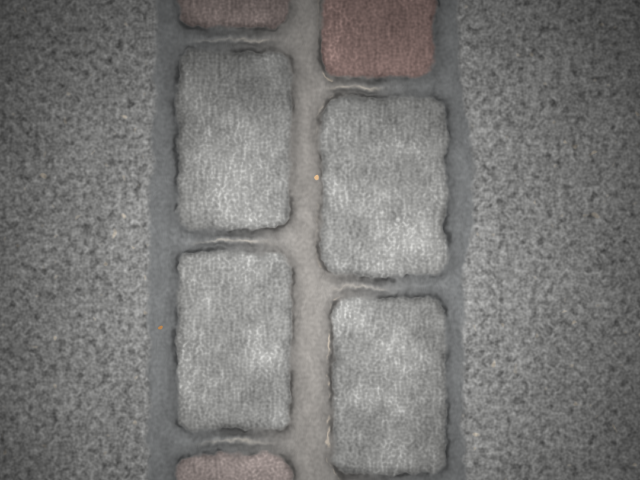
Give the GLSL for this texture, as a Shadertoy shader.

```glsl
vec2 hashGradient(vec2 cell) {
    vec3 q = fract(cell.xyx * vec3(0.1031, 0.1030, 0.0973));
    q += dot(q, q.yzx + 33.33);
    return fract((q.xx + q.yz) * q.zy) * 2.0 - 1.0;
}

float gradientNoise(vec2 p) {
    vec2 i = floor(p), f = fract(p);
    vec2 u = f * f * f * (f * (f * 6.0 - 15.0) + 10.0);
    float a = dot(hashGradient(i), f);
    float b = dot(hashGradient(i + vec2(1, 0)), f - vec2(1, 0));
    float c = dot(hashGradient(i + vec2(0, 1)), f - vec2(0, 1));
    float d = dot(hashGradient(i + vec2(1, 1)), f - vec2(1, 1));
    return mix(mix(a, b, u.x), mix(c, d, u.x), u.y);
}

float fbm(vec2 p) {
    float sum = 0.0, weight = 1.0;
    for (int i = 0; i < 4; i++) {
        sum += weight * gradientNoise(p);
        p = mat2(1.6, 1.2, -1.2, 1.6) * p + 7.3;
        weight *= 0.6;
    }
    return sum;
}

float roundedBox(vec2 p, vec2 halfSize, float radius) {
    vec2 q = abs(p) - halfSize + radius;
    return length(max(q, 0.0)) + min(max(q.x, q.y), 0.0) - radius;
}

float band(float x, float width) {
    return exp(-x * x / (width * width));
}

float speck(vec2 p, vec2 center, float radius) {
    return 1.0 - smoothstep(radius * 0.5, radius, length(p - center));
}

// Coarse aggregate with crooked pits and sparse pale chips
vec3 asphalt(vec2 p) {
    vec2 bent = p + 0.006 * vec2(gradientNoise(p * 45.0), gradientNoise(p * 45.0 + 20.0));
    float grain = gradientNoise(bent * 75.0) + 0.8 * gradientNoise(p * 150.0 + 9.0);
    float pits = smoothstep(0.0, 0.5, gradientNoise(bent * 58.0 + 31.0));
    float chips = smoothstep(0.35, 0.6, gradientNoise(bent * 48.0 + 73.0));
    float tone = 0.645 + 0.22 * grain - 0.13 * pits + 0.14 * chips + 0.07 * fbm(p * 9.0);
    return tone * mix(vec3(1.0, 1.0, 0.99), vec3(1.05, 1.0, 0.92), chips);
}

// Smeared filler between the stones
vec3 mortar(vec2 p, float middle) {
    vec2 smeared = p + 0.02 * vec2(fbm(p * 11.0), fbm(p * 11.0 + 15.0));
    float tone = 0.545 + 0.08 * middle + 0.07 * fbm(smeared * vec2(38.0, 17.0));
    tone += 0.07 * gradientNoise(p * 120.0);
    return tone * mix(vec3(0.985, 1.0, 1.005), vec3(1.025, 1.0, 0.97), middle);
}

// Worn stone face with vertical scratches, stains and soft glints
vec3 stoneFace(vec2 p, float redness, float light) {
    float scratches = gradientNoise(p * vec2(130.0, 38.0));
    float grain = gradientNoise(p * 150.0 + 17.0);
    float shine = smoothstep(-0.3, 0.6, fbm(p * 7.0 + 3.0));
    float tone = 0.60 + 0.11 * scratches + 0.13 * grain + 0.09 * fbm(p * 13.0);
    tone += light * light * shine * (0.13 + 0.16 * max(scratches + grain, 0.0));
    return tone * mix(vec3(1.0, 1.0, 0.985), vec3(1.13, 0.95, 0.91), redness);
}

void mainImage(out vec4 fragColor, in vec2 fragCoord) {
    vec2 p = fragCoord / iResolution.y;
    vec2 wobble = vec2(fbm(p * 16.0), fbm(p * 16.0 + 40.0));
    vec2 chipped = vec2(gradientNoise(p * 60.0), gradientNoise(p * 60.0 + 12.0));
    vec2 worn = p + 0.011 * wobble + 0.004 * chipped;
    float patches = smoothstep(-0.25, 0.35, fbm(p * 12.0 + 25.0));

    // Two staggered columns of stones and the ridges in their joints
    float stoneDist = 1e3, redness = 0.0, ridge = 0.0, trench = 0.0;
    for (int column = 0; column < 2; column++) {
        for (int row = 0; row < 4; row++) {
            float c = float(column), r = float(row);
            float pitch = mix(0.419, 0.415, c);
            vec2 center = mix(vec2(0.488, 1.127), vec2(0.788 + 0.0115 * r, 1.026), c);
            center.y -= pitch * r;
            float halfWidth = 0.117 + (column == 1 && row == 1 ? 0.013 : 0.0);
            float d = roundedBox(worn - center, vec2(halfWidth, 0.184), 0.038);
            if (d < stoneDist) {
                stoneDist = d;
                redness = row == 0 ? mix(0.55, 1.0, c) : (row == 3 ? 0.45 : 0.0);
            }
            vec2 joint = worn - center + vec2(0.05 * c, 0.5 * pitch);
            float reach = 1.0 - smoothstep(0.03, 0.10 - 0.03 * c, abs(joint.x));
            ridge += reach * band(joint.y + 0.6 * joint.x * joint.x, 0.0035);
            trench += reach * (band(joint.y - 0.012, 0.006) + band(joint.y + 0.009, 0.005));
        }
    }

    vec2 fromLamp = p - vec2(0.66, 0.42);
    float light = exp(-1.5 * dot(fromLamp, fromLamp));

    // Filled strip between the two asphalt fields
    float leftEdge = 0.310 + 0.016 * smoothstep(0.4, 1.0, p.y);
    float rightEdge = 0.966 + 0.030 * band(p.y - 0.62, 0.16) - 0.014 * p.y;
    float stripDist = max(leftEdge - p.x, p.x - rightEdge);
    stripDist += 0.011 * wobble.x + 0.006 * chipped.y;
    float middle = band(p.x - 0.645, 0.16);
    vec3 filler = mortar(p, middle);
    filler *= 1.0 - 0.15 * band(stoneDist - 0.006, 0.016);
    filler *= 1.0 - 0.36 * patches * band(stoneDist - 0.004, 0.005);
    filler *= 1.0 - 0.27 * min(trench, 1.0) * mix(0.5, 1.0, patches);
    filler += vec3(0.20, 0.18, 0.15) * min(ridge, 1.0) * mix(0.35, 1.0, patches);

    // Pale broken lip along the inner side of the right column
    float lip = band(stoneDist - 0.010, 0.0025) * band(p.x - 0.685, 0.018);
    filler += vec3(0.22, 0.19, 0.15) * lip * smoothstep(-0.1, 0.3, wobble.y);
    vec3 color = mix(filler, asphalt(p), smoothstep(-0.006, 0.007, stripDist));

    // Stone faces with uneven, partly smeared rims
    vec3 face = stoneFace(p, redness, light);
    face *= mix(mix(0.92, 0.76, patches), 1.0, smoothstep(0.0, 0.016, -stoneDist));
    face *= 1.0 - 0.14 * smoothstep(0.66, 0.92, p.y);
    float rim = mix(0.006, 0.003, patches);
    color = mix(face, color, smoothstep(-rim, rim, stoneDist));

    // Loose grit, then lamp falloff
    color = mix(color, vec3(0.80, 0.58, 0.36), speck(worn, vec2(0.333, 0.319), 0.008));
    color = mix(color, vec3(0.92, 0.76, 0.58), speck(worn, vec2(0.655, 0.630), 0.007));
    color *= 0.13 + 0.91 * light;
    fragColor = vec4(clamp(color, 0.0, 1.0), 1.0);
}
```
